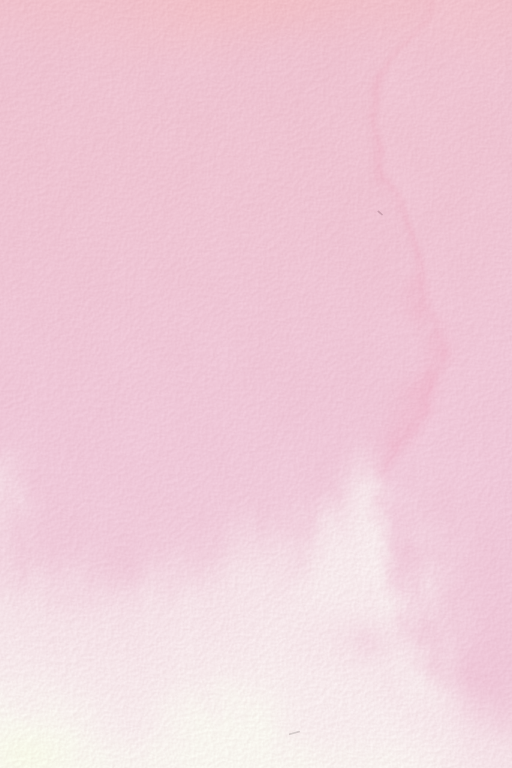
Write a WebGL 1 fragment shader that draws this texture.

```glsl
precision highp float;
// Pink watercolour wash bleeding into pale, grained paper.
uniform vec2 u_resolution;

vec2 hash2(vec2 cell) {
  return fract(sin(vec2(dot(cell, vec2(127.1, 311.7)), dot(cell, vec2(269.5, 183.3)))) * 43758.5);
}

// Distance to the nearest scattered cell point
float cellular(vec2 p) {
  vec2 cell = floor(p), f = fract(p);
  float nearest = 2.0;
  for (int j = -1; j <= 1; j++) {
    for (int i = -1; i <= 1; i++) {
      vec2 o = vec2(float(i), float(j));
      vec2 d = o + hash2(cell + o) - f;
      nearest = min(nearest, dot(d, d));
    }
  }
  return sqrt(nearest);
}

// Layered, rotated sines: soft pigment drift around zero
float drift(vec2 p) {
  float sum = 0.0, amp = 0.5;
  for (int i = 0; i < 5; i++) {
    sum += amp * sin(p.x + 1.3 * sin(p.y * 0.8)) * cos(p.y + 0.7 * sin(p.x));
    p = mat2(1.5, 1.1, -1.1, 1.5) * p + 2.7;
    amp *= 0.58;
  }
  return sum;
}

float paperHeight(vec2 p) {
  vec2 q = p + 0.003 * vec2(drift(p * 80.0), drift(p * 80.0 + 9.0));
  return 0.7 * cellular(q * vec2(70.0, 85.0)) + 0.7 * cellular(q * 135.0 + 7.0);
}

float blob(vec2 p, vec2 centre, vec2 radius) {
  vec2 d = (p - centre) / radius;
  return exp(-dot(d, d));
}

// Horizontal place of the dried pigment crease at height y
float creaseX(float y) {
  float x = 0.737 + 0.11 * smoothstep(0.89, 1.0, y);
  x += 0.08 * (1.0 - smoothstep(0.67, 0.8, y));
  x += 0.05 * exp(-pow((y - 0.54) / 0.05, 2.0));
  x -= 0.08 * (1.0 - smoothstep(0.36, 0.47, y));
  return x + 0.03 * (1.0 - smoothstep(0.25, 0.36, y));
}

float fibre(vec2 p, vec2 a, vec2 b) {
  vec2 ab = b - a;
  float t = clamp(dot(p - a, ab) / dot(ab, ab), 0.0, 1.0);
  return 1.0 - smoothstep(0.0005, 0.0028, length(p - a - ab * t));
}

void main() {
  vec2 uv = gl_FragCoord.xy / u_resolution;
  vec2 p = gl_FragCoord.xy / u_resolution.x;
  float cloud = drift(p * 9.0);
  float fray = drift(p * vec2(34.0, 22.0) + 4.0);
  float streak = drift(p * vec2(42.0, 9.0) + 2.0);

  // Pink wash, warmer along the top and lilac near its lower edge
  vec3 col = mix(vec3(0.937, 0.780, 0.847), vec3(0.935, 0.764, 0.820), smoothstep(0.35, 0.9, uv.y));
  col = mix(col, vec3(0.945, 0.750, 0.780), 0.55 * smoothstep(0.9, 1.02, uv.y + 0.03 * cloud));
  col = mix(col, vec3(0.950, 0.735, 0.745), 0.4 * blob(uv, vec2(0.5, 1.0), vec2(0.22, 0.05)));
  col += vec3(0.002, 0.005, 0.004) * cloud + vec3(0.002, 0.005, 0.005) * fray;

  // Crease: faint thread above, broken salmon pool below
  float side = uv.x - creaseX(uv.y) - 0.014 * fray - 0.006 * cloud;
  float pooled = smoothstep(0.36, 0.43, uv.y) * (1.0 - smoothstep(0.58, 0.68, uv.y));
  float stain = exp(-pow((side + 0.01 * pooled) / mix(0.010, 0.034, pooled), 2.0));
  float rim = exp(-abs(side) / 0.007);
  float creaseFade = smoothstep(0.3, 0.42, uv.y) * (1.0 - 0.6 * smoothstep(0.9, 0.97, uv.y));
  float patchy = clamp(0.75 + 0.7 * drift(p * 26.0 + 5.0), 0.15, 1.2);
  col -= vec3(0.0, 0.040, 0.030) * stain * creaseFade * mix(0.45, patchy, pooled);
  col -= vec3(0.003, 0.018, 0.012) * rim * creaseFade * patchy;
  col += vec3(0.004, 0.010, 0.009) * smoothstep(0.0, 0.02, side) * exp(-max(side, 0.0) / 0.06);

  // Bare paper rising from below, with an uneven bleeding front
  float front = 0.248 + 0.015 * cos(uv.x * 14.0) + 0.045 * smoothstep(0.38, 0.55, uv.x);
  front -= 0.22 * smoothstep(0.64, 0.95, uv.x);
  float depth = front - uv.y + 0.014 * cloud + 0.014 * fray + 0.016 * streak;
  float pale = 0.62 * smoothstep(-0.06, 0.065, depth) + 0.24 * smoothstep(0.03, 0.2, depth);
  pale += 0.10 * smoothstep(-0.18, 0.0, depth);

  // Pale plume: soft slanted left flank, firmer right flank
  float drop = 0.44 - uv.y;
  float left = uv.x - 0.70 + 0.60 * drop + 0.022 * fray + 0.012 * streak;
  float right = 0.722 + 0.25 * drop - uv.x + 0.018 * fray;
  float plume = smoothstep(-0.04, 0.065, left) * smoothstep(-0.025, 0.035, right);
  plume *= smoothstep(-0.03, 0.11, drop) * smoothstep(0.12, 0.26, uv.y);
  pale = 1.0 - (1.0 - pale) * (1.0 - 0.86 * plume);

  // Side blooms, and blushes returning at the lower right
  pale += 0.35 * blob(uv, vec2(0.0, 0.36), vec2(0.06, 0.06)) * (0.8 + 0.9 * fray);
  pale += 0.25 * blob(uv, vec2(0.82, 0.21), vec2(0.08, 0.15)) * (1.0 + fray);
  pale -= 0.25 * blob(uv, vec2(0.72, 0.165), vec2(0.1, 0.03)) * (1.0 + fray);
  pale -= 0.25 * blob(uv, vec2(0.95, 0.10), vec2(0.06, 0.07));
  col = mix(col, vec3(0.968, 0.925, 0.930), clamp(pale, 0.0, 1.0));

  // Cream and faint green pools along the bottom
  float cream = blob(uv, vec2(0.44, 0.05), vec2(0.11, 0.06)) + blob(uv, vec2(0.04, 0.03), vec2(0.13, 0.07));
  cream += 0.5 * (1.0 - smoothstep(0.0, 0.06, uv.y)) * (1.0 - smoothstep(0.65, 1.0, uv.x));
  col = mix(col, vec3(0.973, 0.968, 0.938), clamp(cream * (1.0 + 0.5 * fray), 0.0, 0.85));
  col = mix(col, vec3(0.968, 0.982, 0.895), 0.5 * blob(uv, vec2(0.05, 0.015), vec2(0.09, 0.035)));

  // Paper tooth lit from the upper left
  float relief = paperHeight(p) - paperHeight(p + vec2(-0.003, 0.003));
  float fleck = hash2(floor(p * 342.0)).x - 0.5;
  col += (relief * 1.5 + fleck * 0.35) * vec3(0.016, 0.024, 0.022) * mix(0.9, 1.15, pale);

  // Two tiny stray fibres
  float hairs = fibre(p, vec2(0.566, 0.066), vec2(0.584, 0.071));
  hairs += fibre(p, vec2(0.739, 1.087), vec2(0.746, 1.081));
  col -= 0.14 * hairs;
  gl_FragColor = vec4(clamp(col, 0.0, 1.0), 1.0);
}
```
